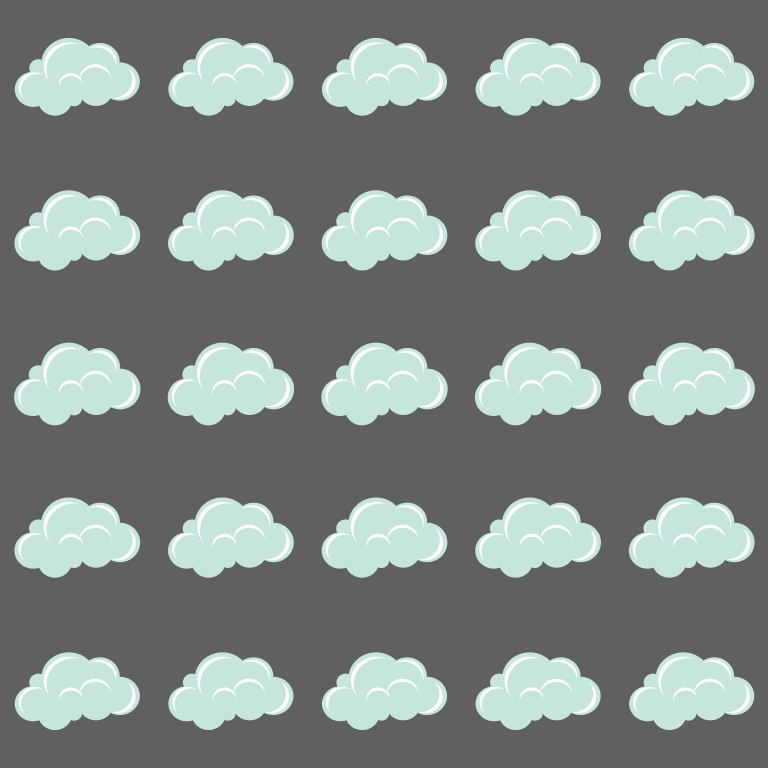
A Shadertoy shader for this pattern:

```glsl
// Rows of puffy mint clouds with white highlights on a flat grey ground.
// Each cloud is a union of discs; each highlight is a crescent, one disc cut
// from another. Rows flatten slightly away from the middle of the canvas.

const float REPEATS = 5.0;
const float CELL = 2.304;          // cell side in cloud units
const float FLATTEN = 0.03;        // height lost per row from the middle
const float NARROW = 0.005;        // width lost per row from the middle

const vec3 GROUND = vec3(0.378, 0.378, 0.378);
const vec3 MINT = vec3(0.778, 0.902, 0.865);
const vec3 SHINE = vec3(0.995, 1.0, 0.995);

// Puffs: centre x, centre y, radius
const int PUFFS = 9;
const vec3 PUFF[PUFFS] = vec3[PUFFS](
    vec3(-0.12, 0.20, 0.42), vec3(0.35, 0.24, 0.30), vec3(-0.58, 0.14, 0.14),
    vec3(-0.66, -0.20, 0.28), vec3(-0.33, -0.36, 0.26), vec3(-0.04, -0.35, 0.12),
    vec3(0.29, -0.20, 0.265), vec3(0.65, -0.075, 0.305), vec3(-0.02, -0.13, 0.25));

// Highlights: outer disc, then mid angle, half span (degrees) and thickness
const int ARCS = 6;
const vec3 ARC_DISC[ARCS] = vec3[ARCS](
    vec3(-0.12, 0.17, 0.38), vec3(0.34, 0.24, 0.26), vec3(-0.64, -0.17, 0.24),
    vec3(0.62, -0.08, 0.27), vec3(-0.09, -0.12, 0.18), vec3(0.28, -0.04, 0.24));
const vec3 ARC_SHAPE[ARCS] = vec3[ARCS](
    vec3(143.0, 69.0, 0.06), vec3(57.0, 62.0, 0.045), vec3(141.0, 76.0, 0.05),
    vec3(-29.0, 72.0, 0.06), vec3(95.0, 82.0, 0.05), vec3(92.0, 78.0, 0.05));

float discDistance(vec2 p, vec3 disc) {
    return length(p - disc.xy) - disc.z;
}

// Crescent that is thickest at its mid angle and tapers to nothing at both ends
float crescentDistance(vec2 p, vec3 disc, vec3 shape) {
    float middle = radians(shape.x);
    float endCos = cos(radians(shape.y));
    float shift = shape.z / (1.0 - endCos);
    vec2 direction = vec2(cos(middle), sin(middle));
    vec3 cutter = vec3(disc.xy - shift * direction, disc.z + shift * endCos);
    return max(discDistance(p, disc), -discDistance(p, cutter));
}

float cloudDistance(vec2 p) {
    float d = 1e3;
    for (int i = 0; i < PUFFS; i++) d = min(d, discDistance(p, PUFF[i]));
    return d;
}

float shineDistance(vec2 p) {
    float d = 1e3;
    for (int i = 0; i < ARCS; i++) d = min(d, crescentDistance(p, ARC_DISC[i], ARC_SHAPE[i]));
    return d;
}

float coverage(float d, float pixel) {
    return clamp(0.5 - d / pixel, 0.0, 1.0);
}

void mainImage(out vec4 fragColor, in vec2 fragCoord) {
    // Repeat the cell a whole number of times
    vec2 grid = fragCoord / iResolution.xy * REPEATS;
    vec2 p = (fract(grid) - 0.5) * CELL;
    float pixel = CELL * REPEATS / min(iResolution.x, iResolution.y);

    // Flatten by row
    float rowOffset = abs(floor(grid.y) - floor(REPEATS * 0.5));
    p /= 1.0 - rowOffset * vec2(NARROW, FLATTEN);

    // Paint ground, cloud, highlights
    vec3 color = mix(GROUND, MINT, coverage(cloudDistance(p), pixel));
    color = mix(color, SHINE, coverage(shineDistance(p), pixel));
    fragColor = vec4(color, 1.0);
}
```
